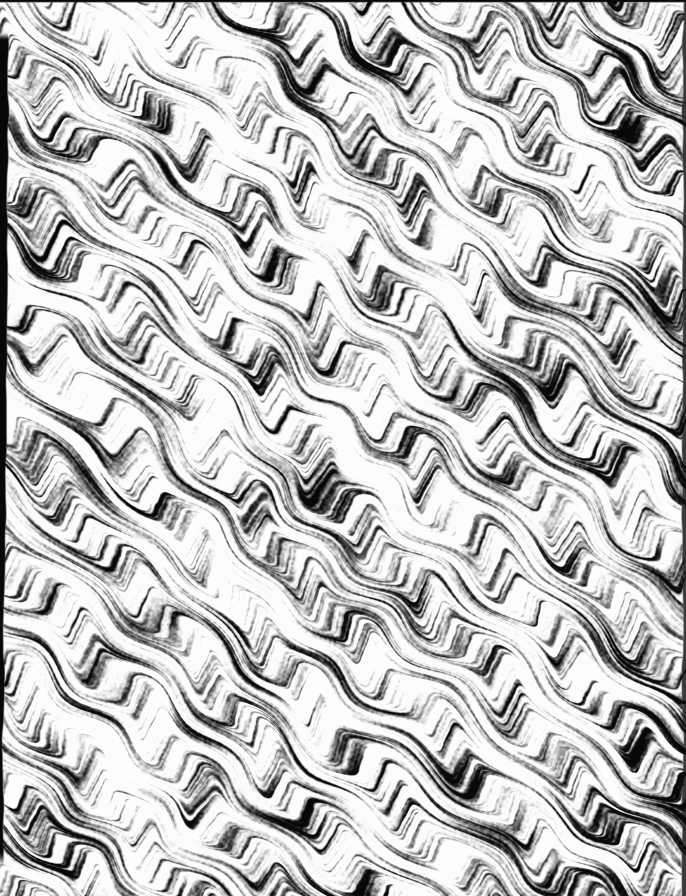
This pattern is drawn by a WebGL 1 fragment shader. Its source:

```glsl
precision highp float;
uniform vec2 u_resolution;

float hash(vec2 p) {
  vec3 q = fract(p.xyx * 0.1031);
  q += dot(q, q.yzx + 33.33);
  return fract((q.x + q.y) * q.z);
}

float noise(vec2 p) {
  vec2 i = floor(p), f = fract(p);
  f = f * f * (3.0 - 2.0 * f);
  return mix(mix(hash(i), hash(i + vec2(1.0, 0.0)), f.x),
             mix(hash(i + vec2(0.0, 1.0)), hash(i + 1.0), f.x), f.y);
}

vec2 noise2(vec2 p) {
  return vec2(noise(p), noise(p + 57.3)) - 0.5;
}

// Bristle marks of even width on the canvas, however much the wave squeezes them
float bristles(float run, float stroke, float squeeze) {
  float sum = 0.0, power = 0.0, frequency = 25.0;
  for (int i = 0; i < 5; i++) {
    float octave = log2(frequency * squeeze / 220.0);
    float weight = exp2(-0.4 * octave * octave);
    sum += weight * (noise(vec2(run * 19.0, stroke * frequency) + 13.7 * float(i)) - 0.5);
    power += weight * weight;
    frequency *= 2.0;
  }
  return sum / sqrt(power);
}

// Amount of ink left by the comb; p is in units of the canvas height.
float combedInk(vec2 p, vec2 uv) {
  // Unsteady hand: broad and small drifts
  vec2 q = p + 0.032 * noise2(p * 5.0) + 0.012 * noise2(p * 14.0 + 9.0);

  // Axes across and along the diagonal bands, which sway a little
  float across = dot(q, vec2(0.788, 0.616));
  float along = dot(q, vec2(0.616, -0.788));
  across += 0.007 * sin(51.0 * along + 5.0 * noise(p * 4.0 + 31.0));

  // Leaning scallops: a short rise, then a long steep fall
  float phase = 75.0 * across;
  float slope = 2.3 - 3.4 * (cos(phase) - 0.2 * cos(3.0 * phase));
  float stroke = along - 2.3 * across + 0.0453 * (sin(phase) - 0.067 * sin(3.0 * phase));
  float marks = bristles(across + 0.5 * along, stroke, sqrt(1.0 + slope * slope));

  // Pooled paint in the bends, uneven load, and darkening to the lower right
  float load = 0.05 * cos(phase + 1.3)
             + 0.11 * (noise(q * 18.0 + 4.0) - 0.5)
             + 0.07 * (uv.x - 0.5) - 0.05 * (uv.y - 0.5)
             + 0.12 * smoothstep(0.8, 1.0, uv.x) * smoothstep(0.4, 0.0, uv.y);
  float grain = 0.15 * (noise(p * 380.0) - 0.5);
  return smoothstep(-0.11, 0.5, marks + load + grain);
}

// Dark, slightly ragged rim of the sheet
float rim(vec2 uv) {
  float ragged = 0.004 * noise(vec2(uv.y * 40.0, 2.0));
  float left = 1.0 - smoothstep(0.0, 0.003, uv.x - 0.008 * smoothstep(0.0, 0.9, uv.y) - ragged);
  left *= smoothstep(0.03, 0.05, uv.y) * (1.0 - smoothstep(0.955, 0.965, uv.y));
  float top = smoothstep(0.9965, 0.9985, uv.y);
  float right = smoothstep(0.994, 0.997, uv.x + ragged - 0.002);
  return max(left, max(top, 0.8 * right));
}

void main() {
  // Average a 2 by 2 grid of samples for smooth edges
  float ink = 0.0;
  for (int j = 0; j < 2; j++) {
    for (int i = 0; i < 2; i++) {
      vec2 pos = gl_FragCoord.xy + 0.5 * vec2(float(i), float(j)) - 0.25;
      vec2 uv = pos / u_resolution;
      ink += 0.25 * max(combedInk(pos / u_resolution.y, uv), rim(uv));
    }
  }
  gl_FragColor = vec4(vec3(mix(0.99, 0.03, ink)), 1.0);
}
```
